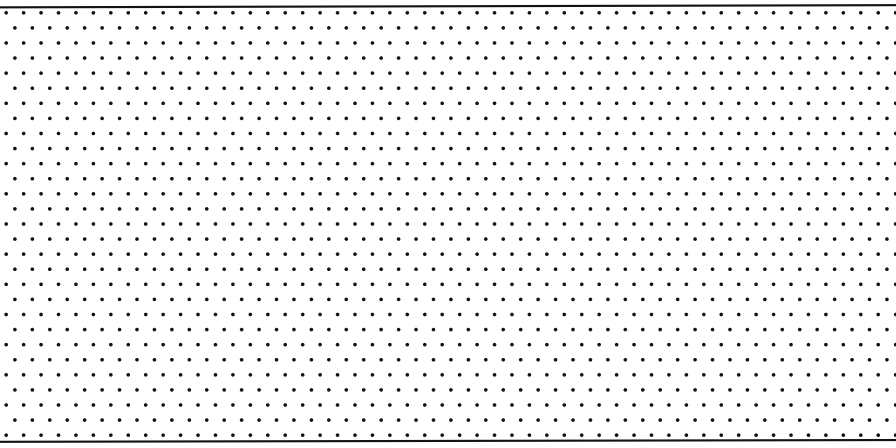
Reproduce this pattern procedurally as a Shadertoy shader.

```glsl
const vec3 PAPER = vec3(1.0);
const vec3 INK = vec3(0.07);
const vec2 DOT_PITCH = vec2(0.03893, 0.03367);
const vec2 FIRST_DOT = vec2(0.0138, 0.0286);
const float LAST_ROW = 28.0;
const float DOT_RADIUS = 0.0040;
const float RULE_WIDTH = 0.0048;

// Distance to the nearest dot of a grid whose odd rows shift by half a pitch
float staggeredDots(vec2 p, vec2 first, vec2 pitch, float lastRow, float radius) {
    vec2 q = p - first;
    float row = clamp(round(q.y / pitch.y), 0.0, lastRow);
    float shift = 0.5 * mod(row, 2.0);
    float column = round(q.x / pitch.x - shift);
    return length(q - pitch * vec2(column + shift, row)) - radius;
}

// Distance to a slightly tilted rule running from edge to edge
float tiltedRule(vec2 p, float leftY, float rightY, float span, float width) {
    float slope = (rightY - leftY) / span;
    return abs(p.y - leftY - slope * p.x) / sqrt(1.0 + slope * slope) - 0.5 * width;
}

float coverage(float dist, float pixel) {
    return clamp(0.5 - dist / pixel, 0.0, 1.0);
}

void mainImage(out vec4 fragColor, in vec2 fragCoord) {
    // Height is one unit, measured downward from the top edge
    float pixel = 1.0 / iResolution.y;
    float span = iResolution.x * pixel;
    vec2 p = vec2(fragCoord.x, iResolution.y - fragCoord.y) * pixel;

    float dots = staggeredDots(p, FIRST_DOT, DOT_PITCH, LAST_ROW, DOT_RADIUS);
    float topRule = tiltedRule(p, 0.0164, 0.0115, span, RULE_WIDTH);
    float bottomRule = tiltedRule(p, 0.9862, 0.9822, span, RULE_WIDTH);

    float ink = coverage(min(dots, min(topRule, bottomRule)), pixel);
    fragColor = vec4(mix(PAPER, INK, ink), 1.0);
}
```
